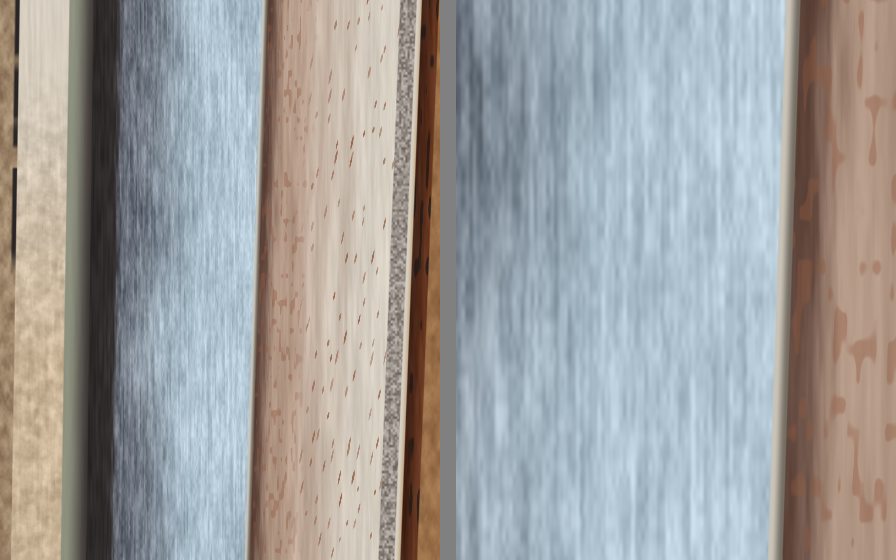
Left, the full canvas; right, a detail of the centre.
Write a WebGL 2 fragment shader that draws this texture.

```glsl
#version 300 es
precision highp float;
// Upright boards side by side: pale timber, brushed metal, pored hardwood, plywood edge.
// Leaning edges split the canvas into strips, painted left to right; stretched value
// noise gives grain and brushing, and a jittered cell grid scatters the pores.
uniform vec2 u_resolution;
out vec4 fragColor;

#define BRUSH_CONTRAST 0.34
#define GRAIN_CONTRAST 0.10
#define PORE_CELL vec2(0.029, 0.052)
#define PORE_DENSITY 0.66
#define PORE_WIDTH 0.0027
#define PORE_LEAN 0.17
#define SPECK_CONTRAST 0.34

const vec3 CREAM = vec3(0.84, 0.81, 0.76);
const vec3 HONEY = vec3(0.77, 0.67, 0.54);
const vec3 OLIVE = vec3(0.56, 0.57, 0.50);
const vec3 SOOT = vec3(0.17, 0.15, 0.15);
const vec3 STEEL = vec3(0.40, 0.42, 0.46);
const vec3 SILVER = vec3(0.68, 0.76, 0.81);
const vec3 UMBER = vec3(0.38, 0.28, 0.24);
const vec3 ROSE = vec3(0.69, 0.58, 0.51);
const vec3 RUST = vec3(0.56, 0.35, 0.25);
const vec3 MAHOGANY = vec3(0.25, 0.13, 0.085);

float hash(vec2 p) {
  return fract(sin(dot(p, vec2(127.1, 311.7))) * 43758.5453);
}

float noise(vec2 p) {
  vec2 i = floor(p), f = fract(p);
  f = f * f * (3.0 - 2.0 * f);
  return mix(mix(hash(i), hash(i + vec2(1, 0)), f.x),
             mix(hash(i + vec2(0, 1)), hash(i + vec2(1, 1)), f.x), f.y);
}

float fbm(vec2 p) {
  float sum = 0.0, gain = 0.5;
  for (int i = 0; i < 4; i++) {
    sum += gain * noise(p);
    p = p * 2.03 + 17.3;
    gain *= 0.5;
  }
  return sum / 0.9375;
}

// Distance to the right of an edge running from its foot to its head
float beyond(vec2 p, float foot, float head, float height) {
  return p.x - mix(foot, head, p.y / height);
}

float cover(float d) {
  float soft = 0.9 / u_resolution.x;
  return smoothstep(-soft, soft, d);
}

// Slim leaning dashes, one per cell at most
float pores(vec2 p) {
  float mask = 0.0;
  vec2 home = floor(p / PORE_CELL);
  for (int j = -1; j <= 1; j++)
    for (int i = -1; i <= 1; i++) {
      vec2 id = home + vec2(i, j);
      float pick = hash(id + 3.7);
      vec2 jitter = vec2(hash(id + 11.3), hash(id + 29.1));
      vec2 d = p - (id + jitter) * PORE_CELL;
      d.x -= d.y * PORE_LEAN;
      float halfLength = mix(0.007, 0.020, hash(id + 47.9));
      float r = length(d / vec2(PORE_WIDTH * mix(0.7, 1.3, pick), halfLength));
      float dash = 1.0 - smoothstep(0.55, 1.15, r);
      mask = max(mask, dash * step(pick, PORE_DENSITY) * mix(0.5, 1.0, jitter.x));
    }
  return mask;
}

void main() {
  vec2 p = gl_FragCoord.xy / u_resolution.x;
  float height = u_resolution.y / u_resolution.x;
  float v = p.y / height;
  float grain = fbm(vec2(p.x * 150.0, p.y * 9.0)) - 0.5;

  // Rough board at the far left
  vec3 col = mix(vec3(0.46, 0.36, 0.27), vec3(0.76, 0.67, 0.55), fbm(p * vec2(70, 38)));

  // Pale timber with raised flakes, and a broken dark gap along its side
  float d = beyond(p, 0.025, 0.045, height);
  float gap = smoothstep(0.50, 0.56, v) * smoothstep(0.3, 0.5, noise(vec2(4.0, p.y * 22.0)));
  col = mix(col, SOOT, gap * (1.0 - smoothstep(0.003, 0.009, abs(d + 0.004))));
  float flake = fbm(vec2(p.x * 52.0 + p.y * 20.0, p.y * 42.0 - p.x * 25.0)) - 0.5;
  vec3 timber = mix(HONEY, CREAM, smoothstep(0.25, 1.0, v) * 0.75 + 0.2);
  timber += flake * 0.24 * (1.0 - smoothstep(0.65, 0.95, v)) + grain * GRAIN_CONTRAST;
  col = mix(col, timber, cover(d));

  // Shaded side of the timber
  d = beyond(p, 0.138, 0.158, height);
  vec3 side = mix(OLIVE, SOOT * 1.35, smoothstep(0.008, 0.062, d));
  col = mix(col, side + grain * 0.04, cover(d));

  // Brushed metal: dark fold, grey shoulder, bright face
  d = beyond(p, 0.196, 0.213, height);
  float cloud = fbm(p * vec2(9, 4) + 5.0) - 0.5;
  float hair = 0.55 * noise(vec2(p.x * 310.0, p.y * 13.0))
             + 0.45 * noise(vec2(p.x * 150.0 + 8.0, p.y * 24.0)) - 0.5;
  float fleck = noise(p * vec2(360, 95)) - 0.5;
  float face = smoothstep(0.07, 0.27, d + cloud * 0.08 + 0.04 * sin(v * 3.14159) - 0.015);
  vec3 metal = mix(STEEL, SILVER, face);
  metal += (hair + 0.35 * fleck) * BRUSH_CONTRAST * mix(0.9, 0.65, face) + cloud * 0.15;
  metal -= 0.05 * (1.0 - smoothstep(0.0, 0.25, v));
  float fold = 1.0 - smoothstep(0.047, 0.073, d + hair * 0.012);
  metal = mix(metal, SOOT + hair * 0.09 + 0.03 * smoothstep(0.0, 0.05, d), fold);
  col = mix(col, metal, cover(d));

  // Thin sheet edge, then hardwood rising out of its shadow
  d = beyond(p, 0.556, 0.597, height);
  col = mix(col, mix(CREAM * 0.94, vec3(0.46, 0.43, 0.39), smoothstep(0.002, 0.010, d)), cover(d));
  d = beyond(p, 0.567, 0.608, height);
  float band = fbm(vec2(d * 36.0, p.y * 1.6)) - 0.5;
  vec3 wood = mix(ROSE, CREAM, smoothstep(0.04, 0.25, d + band * 0.09));
  wood = mix(UMBER, wood, smoothstep(0.002, 0.045, d + grain * 0.015));
  wood += grain * GRAIN_CONTRAST * 1.3 + band * 0.08;
  wood += 0.035 * smoothstep(0.072, 0.082, d) * (1.0 - smoothstep(0.082, 0.14, d));
  wood = mix(wood, RUST, pores(vec2(d, p.y)) * smoothstep(0.07, 0.14, d) * 0.85);
  float tick = smoothstep(0.70, 0.85, noise(vec2(d * 170.0, p.y * 48.0)));
  wood = mix(wood, RUST, tick * 0.4 * (1.0 - smoothstep(0.07, 0.13, d)));
  col = mix(col, wood, cover(d));

  // Speckled plywood edge and its cream facing
  d = beyond(p, 0.860, 0.910, height);
  float speck = noise(p * vec2(210, 170)) - 0.5;
  col = mix(col, vec3(0.59, 0.56, 0.53) + speck * SPECK_CONTRAST, cover(d));
  d = beyond(p, 0.896, 0.947, height);
  col = mix(col, mix(CREAM, HONEY, smoothstep(0.003, 0.014, d)), cover(d));

  // Dark red board, then warm timber at the right
  d = beyond(p, 0.910, 0.959, height);
  vec3 red = mix(MAHOGANY, vec3(0.40, 0.21, 0.12), smoothstep(0.0, 0.04, d));
  float slit = smoothstep(0.72, 0.82, noise(vec2(d * 110.0, p.y * 15.0)));
  col = mix(col, mix(red + grain * 0.12, SOOT * 0.6, slit * 0.7), cover(d));
  d = beyond(p, 0.948, 0.998, height);
  vec3 warm = mix(vec3(0.50, 0.34, 0.21), vec3(0.70, 0.53, 0.36), fbm(p * vec2(65, 30)));
  col = mix(col, warm, cover(d));

  fragColor = vec4(clamp(col, 0.0, 1.0), 1.0);
}
```
